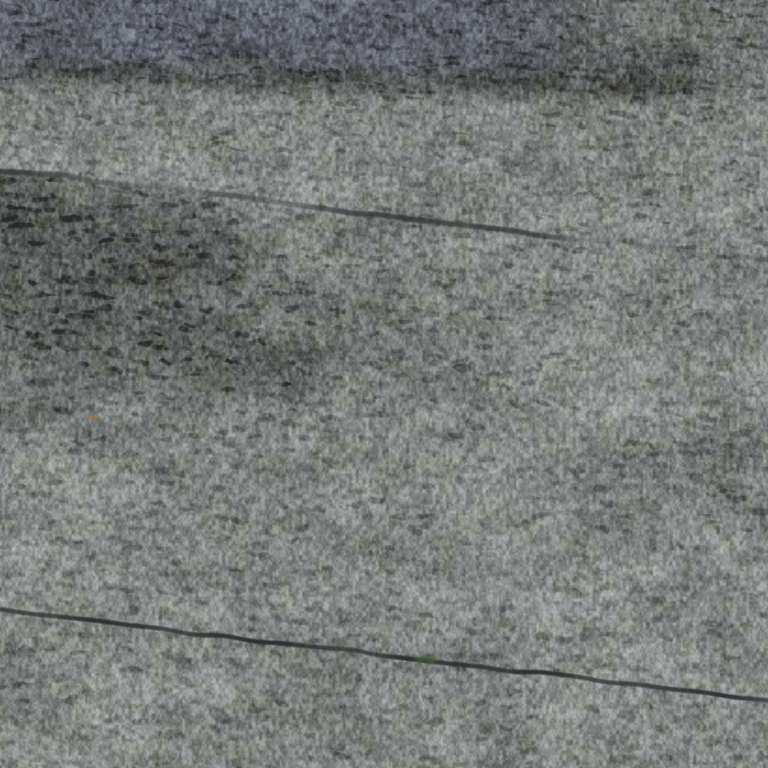
This texture is drawn by a WebGL 1 fragment shader. Its source:

```glsl
precision highp float;

uniform vec2 u_resolution;

const vec3 STONE_TINT = vec3(0.965, 1.0, 0.995);
const vec3 SHADOW_TINT = vec3(0.93, 1.0, 1.11);
const vec3 LEAF_COLOR = vec3(0.56, 0.47, 0.30);
const vec3 MOSS_COLOR = vec3(0.27, 0.36, 0.23);
const vec3 SEAM_COLOR = vec3(0.16, 0.18, 0.19);

const float BASE_TONE = 0.535;
const float MOTTLE = 0.17;
const float GRAIN = 0.20;
const float FINE_GRAIN = 0.12;
const float PIT_DEPTH = 0.17;
const float STAIN_DEPTH = 0.15;
const float SHADOW_DEPTH = 0.13;

const vec2 PIT_GRID = vec2(31.0, 42.0);  // pits across and up the canvas
const float PIT_CROWDING = 0.35;         // extra rows towards the top
const vec2 PIT_SIZE = vec2(0.33, 0.21);  // half size in cells
const float SEAM_SLOPE = -0.118;
const float UPPER_SEAM = 0.779;
const float LOWER_SEAM = 0.206;

float hash(vec2 p) {
  vec3 q = fract(vec3(p.xyx) * 0.1031);
  q += dot(q, q.yzx + 33.33);
  return fract((q.x + q.y) * q.z);
}

float noise(vec2 p) {
  vec2 i = floor(p);
  vec2 f = fract(p);
  f = f * f * (3.0 - 2.0 * f);
  return mix(mix(hash(i), hash(i + vec2(1.0, 0.0)), f.x),
             mix(hash(i + vec2(0.0, 1.0)), hash(i + vec2(1.0, 1.0)), f.x), f.y);
}

float fbm(vec2 p) {
  float sum = 0.0;
  float weight = 0.5;
  for (int i = 0; i < 4; i++) {
    sum += weight * noise(p);
    p = p * 2.03 + 17.3;
    weight *= 0.5;
  }
  return sum / 0.9375;
}

// Soft dark dashes, one in each jittered cell
float pits(vec2 p) {
  vec2 warp = vec2(noise(p * 95.0), noise(p * 95.0 + 40.0)) - 0.5;
  vec2 grid = vec2(p.x, p.y * (1.0 + PIT_CROWDING * p.y)) * PIT_GRID + warp * 0.4;
  vec2 cell = floor(grid);
  float cover = 0.0;
  for (int y = -1; y <= 1; y++) {
    for (int x = -1; x <= 1; x++) {
      vec2 id = cell + vec2(float(x), float(y));
      vec2 jitter = vec2(hash(id + 3.1), hash(id + 71.7));
      vec2 d = grid - id - 0.1 - 0.8 * jitter;
      d.y += d.x * (0.15 + 0.5 * (hash(id + 29.3) - 0.5));
      vec2 size = PIT_SIZE * mix(0.75, 1.3, hash(id + 53.9));
      float shape = 1.0 - smoothstep(0.55, 1.3, length(d / size));
      cover = max(cover, shape * mix(0.25, 1.0, hash(id + 11.5)));
    }
  }
  return cover;
}

// Thin sloping joint whose width and strength vary along its length
float seam(vec2 p, float start, float width, float gaps) {
  float wobble = (noise(vec2(p.x * 24.0, start * 90.0)) - 0.5) * 0.006;
  float d = abs(p.y - start - SEAM_SLOPE * p.x - wobble);
  float soft = 1.2 / u_resolution.y;
  float wear = noise(vec2(p.x * 17.0, start * 50.0));
  float line = 1.0 - smoothstep(width * 0.3, width + soft, d);
  return line * mix(1.0, smoothstep(0.1, 0.8, wear), gaps);
}

float fleck(vec2 p, vec2 center, vec2 size) {
  float ragged = 0.6 * noise(p * 150.0);
  return 1.0 - smoothstep(0.5, 1.2, length((p - center) / size) + ragged);
}

void main() {
  vec2 p = gl_FragCoord.xy / u_resolution;
  float cloud = fbm(p * vec2(5.0, 8.0) + 4.0);
  float patches = fbm(p * vec2(18.0, 28.0) + 9.0);

  // Damp stain below the upper seam, with a fainter one at the right
  float reach = length((p - vec2(0.03, 0.63)) / vec2(0.56, 0.25));
  float stain = 1.0 - smoothstep(0.3, 1.15, reach + (cloud - 0.5) * 0.9);
  stain *= 1.0 - smoothstep(-0.012, 0.012, p.y - UPPER_SEAM - SEAM_SLOPE * p.x);
  float side = length((p - vec2(0.98, 0.36)) / vec2(0.3, 0.12));
  stain += 0.4 * (1.0 - smoothstep(0.2, 1.1, side + cloud - 0.5));

  // Shadow along the top, darkest near its lower edge
  float edge = p.y - 0.888 + 0.022 * p.x + (patches - 0.5) * 0.035;
  float fade = 1.0 - 0.8 * smoothstep(0.72, 1.0, p.x + (cloud - 0.5) * 0.3);
  float shadow = smoothstep(-0.012, 0.018, edge) * fade;
  float rim = shadow * (1.0 - smoothstep(0.01, 0.06, edge));
  float blue = shadow * smoothstep(0.01, 0.06, edge) * (1.0 - smoothstep(0.6, 0.85, p.x));

  // Stone tone from mottling, grain and pits
  float tone = BASE_TONE + MOTTLE * (patches - 0.5) + 0.10 * (cloud - 0.5);
  tone += GRAIN * (noise(p * vec2(230.0, 150.0)) - 0.5);
  tone += FINE_GRAIN * (noise(p * vec2(410.0, 330.0)) - 0.5);
  tone -= STAIN_DEPTH * stain + SHADOW_DEPTH * shadow + 0.05 * rim;
  float pitStrength = 0.75 + 0.35 * stain + 0.4 * (0.5 - cloud);
  tone -= PIT_DEPTH * pits(p) * pitStrength;
  tone = max(tone, 0.17);

  vec3 color = tone * mix(STONE_TINT, SHADOW_TINT, blue);
  color.b -= 0.03 * smoothstep(0.5, 0.8, noise(p * 38.0)) * (1.0 - blue);

  // Joints and small flecks
  color = mix(color, SEAM_COLOR, 0.75 * seam(p, UPPER_SEAM, 0.0042, 0.8));
  color = mix(color, SEAM_COLOR, 0.95 * seam(p, LOWER_SEAM, 0.0032, 0.25));
  color = mix(color, LEAF_COLOR, 0.8 * fleck(p, vec2(0.122, 0.457), vec2(0.016, 0.008)));
  color = mix(color, MOSS_COLOR, 0.7 * fleck(p, vec2(0.555, 0.142), vec2(0.026, 0.009)));

  gl_FragColor = vec4(color, 1.0);
}
```
